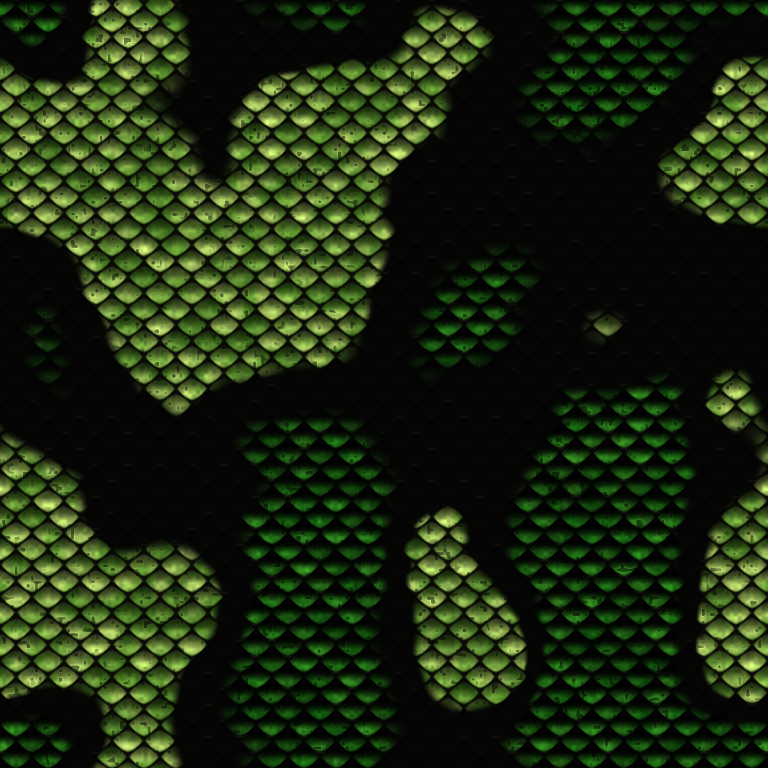
Give the GLSL for this pattern, as a three.js fragment shader.

```glsl
varying vec2 vUv;

float hash(vec2 p) {
  vec3 q = fract(p.xyx * vec3(0.1031, 0.1030, 0.0973));
  q += dot(q, q.yzx + 33.33);
  return fract((q.x + q.y) * q.z);
}

// Value noise that wraps after the given number of cells
float noise(vec2 uv, float cells) {
  vec2 p = uv * cells;
  vec2 i = floor(p);
  vec2 f = fract(p);
  f = f * f * f * (f * (f * 6.0 - 15.0) + 10.0);
  vec2 a = mod(i, cells);
  vec2 b = mod(i + 1.0, cells);
  float low = mix(hash(a), hash(vec2(b.x, a.y)), f.x);
  float high = mix(hash(vec2(a.x, b.y)), hash(b), f.x);
  return mix(low, high, f.y);
}

// Camouflage height: positive is pale skin, strongly negative is an inner island
float camouflage(vec2 uv) {
  vec2 warp = vec2(noise(uv + 0.37, 6.0), noise(uv + 0.71, 6.0)) - 0.5;
  vec2 w = uv + 0.07 * warp;
  float blobs = 0.78 * noise(w, 5.0) + 0.22 * noise(w + 0.13, 10.0);
  return blobs - 0.54 + 0.15 * cos(6.28318 * (uv.y - 0.85));
}

void main() {
  // Staggered lattice of scales, 24 across and 24 pairs of rows down
  vec2 p = vUv * 24.0 + vec2(0.0, 0.15);
  vec2 id = floor(vec2(p.x + p.y, p.x - p.y) + 0.5);
  vec2 center = 0.5 * vec2(id.x + id.y, id.x - id.y);
  vec2 q = p - center;
  float seed = hash(mod(center, 24.0) * 2.0 + 5.0);

  // Cushion-shaped scale, bright at its lower lip and shaded under the row above
  vec2 r = pow(abs(q) / vec2(0.49, q.y < 0.0 ? 0.38 : 0.36), vec2(1.35));
  float edge = r.x + r.y;
  float body = 1.0 - smoothstep(0.70, 1.04, edge);
  float slope = 1.0 - smoothstep(-0.24, 0.34, q.y);
  float lip = exp(-dot((q + vec2(0.04, 0.14)) * vec2(3.2, 6.5), (q + vec2(0.04, 0.14)) * vec2(3.2, 6.5)));

  // Mottling and dark specks
  float stain = noise(vUv, 43.0);
  float grain = noise(vUv, 190.0);
  float speck = smoothstep(0.66, 0.86, grain) * smoothstep(0.35, 0.7, noise(vUv + 0.29, 75.0));

  // Pale scales
  vec3 pale = mix(vec3(0.30, 0.53, 0.13), vec3(0.52, 0.63, 0.28), smoothstep(0.25, 0.75, 0.6 * stain + 0.4 * seed));
  pale *= mix(0.35, 0.98, slope) * (0.82 + 0.3 * seed);
  pale += vec3(0.25, 0.27, 0.17) * lip * (0.4 + 0.8 * stain);
  pale *= (0.82 + 0.36 * grain) * (1.0 - 0.55 * speck);

  // Dim emerald scales inside the dark patches
  vec3 dim = mix(vec3(0.05, 0.27, 0.04), vec3(0.15, 0.40, 0.09), stain);
  dim *= slope * slope * (0.6 + 0.6 * seed) + 0.5 * lip;
  dim *= (0.75 + 0.5 * grain) * (1.0 - 0.6 * speck);

  // Black skin with faint broken outlines
  float outline = (1.0 - smoothstep(0.02, 0.13, abs(edge - 1.06))) * step(q.y, 0.0);
  vec3 color = vec3(0.012, 0.013, 0.010) + vec3(0.010, 0.011, 0.008) * body * slope;
  color += vec3(0.075, 0.065, 0.045) * outline * smoothstep(0.35, 0.85, stain);

  // Patch borders cut slightly along the scales
  float field = camouflage(mix(vUv, vUv - q / 24.0, 0.3));
  float island = 1.0 - smoothstep(-0.25, -0.17, field);
  float skin = smoothstep(-0.005, 0.035, field);
  color = mix(color, dim, island * body);
  color = mix(color, mix(vec3(0.035, 0.04, 0.018), pale, body), skin);
  gl_FragColor = vec4(color, 1.0);
}
```
